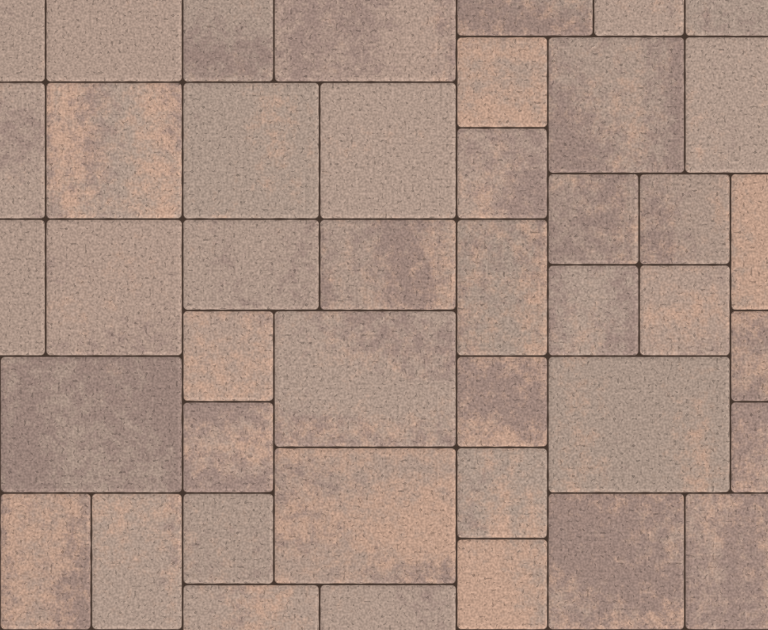
Reproduce this texture procedurally as a WebGL 1 fragment shader.

```glsl
precision highp float;
// Concrete pavers in a random ashlar bond: a pinwheel grid with shifted joints,
// whose long blocks are halved. Gradient noise paints soft tan, orange and
// umber bands on each stone, with sandy grain, pits, worn rims and thin joints.

uniform vec2 u_resolution;

const float UNITS_HIGH = 13.8;    // canvas height in paving modules
const float CELL = 3.0;           // modules per pinwheel cell
const float SPLIT_CHANCE = 0.5;   // share of 3x4 blocks that are halved
const float JOINT = 0.012;        // half width of a joint
const float CORNER = 0.1;
const float RIM = 0.11;           // width of the worn edge
const float GRAIN = 0.17;
const float PITS = 0.16;
const vec2 RIM_LIGHT = vec2(0.5, -0.6);

const vec3 TAN = vec3(0.68, 0.585, 0.53);
const vec3 GREY = vec3(0.662, 0.582, 0.53);
const vec3 ORANGE = vec3(0.755, 0.62, 0.54);
const vec3 UMBER = vec3(0.595, 0.505, 0.47);
const vec3 JOINT_COLOR = vec3(0.27, 0.215, 0.185);

float hash(vec2 p) {
  vec3 q = fract(p.xyx * 0.1031);
  q += dot(q, q.yzx + 33.33);
  return fract((q.x + q.y) * q.z);
}

float cornerSlope(vec2 corner, vec2 offset) {
  float angle = 6.2832 * hash(corner);
  return dot(vec2(cos(angle), sin(angle)), offset);
}

float gradientNoise(vec2 p) {
  vec2 i = floor(p), f = p - i;
  vec2 w = f * f * f * (f * (f * 6.0 - 15.0) + 10.0);
  vec2 e = vec2(1.0, 0.0);
  float low = mix(cornerSlope(i, f), cornerSlope(i + e, f - e), w.x);
  float high = mix(cornerSlope(i + e.yx, f - e.yx), cornerSlope(i + 1.0, f - 1.0), w.x);
  return mix(low, high, w.y);
}

float fbm(vec2 p) {
  float sum = 0.0, gain = 1.0;
  for (int k = 0; k < 4; k++) {
    sum += gain * gradientNoise(p);
    p = p * 2.03 + 17.3;
    gain *= 0.7;
  }
  return sum;
}

// Joint shift at a grid vertex, in whole modules.
float shift(vec2 vertex) {
  return step(0.5, hash(vertex + 53.0));
}

// Pinwheel block of a cell: low corner in xy, high corner in zw.
vec4 block(vec2 c) {
  vec2 e = vec2(1.0, 0.0);
  float a = shift(c), b = shift(c + e), d = shift(c + e.yx), f = shift(c + 1.0);
  vec4 moved = mod(c.x + c.y, 2.0) < 0.5 ? vec4(d, a, b, f) : vec4(a, b, f, d);
  return vec4(c, c + 1.0) * CELL + moved;
}

vec4 findStone(vec2 p) {
  vec4 found = vec4(0.0);
  for (int j = 0; j < 2; j++) {
    for (int i = 0; i < 2; i++) {
      vec4 box = block(floor(p / CELL) - vec2(float(i), float(j)));
      if (all(greaterThanEqual(p, box.xy)) && all(lessThan(p, box.zw))) found = box;
    }
  }
  // Halve four-module sides; 3x4 blocks only sometimes.
  vec2 size = found.zw - found.xy, middle = 0.5 * (found.xy + found.zw);
  float chance = abs(size.x + size.y - 7.0) < 0.5 ? hash(found.xy + 7.0) : 0.0;
  vec2 cut = step(3.5, size) * step(chance, SPLIT_CHANCE);
  vec2 side = step(middle, p);
  return vec4(mix(found.xy, middle, cut * side), mix(found.zw, middle, cut * (1.0 - side)));
}

vec3 stoneColor(vec2 p, vec2 id) {
  vec2 q = p + 40.0 * vec2(hash(id + 3.1), hash(id + 8.7));
  vec2 banded = (hash(id + 1.7) < 0.5 ? q : q.yx) * vec2(0.25, 0.75);
  float warm = mix(-0.6, 0.4, hash(id + 11.3)) + 0.8 * gradientNoise(banded)
             + 0.5 * fbm(q * 2.8);
  float dark = mix(-0.75, 0.3, hash(id + 23.9)) + 0.9 * gradientNoise(banded + 19.4)
             + 0.5 * fbm(q * 3.2 + 31.0);
  vec3 color = mix(GREY, TAN, hash(id + 5.3));
  color = mix(color, ORANGE, smoothstep(-0.3, 0.6, warm));
  color = mix(color, UMBER, 0.9 * smoothstep(-0.25, 0.5, dark));
  return color * (0.99 + 0.04 * hash(id + 47.1));
}

void main() {
  vec2 p = gl_FragCoord.xy / u_resolution.y * UNITS_HIGH + 30.0;
  float pixel = UNITS_HIGH / u_resolution.y;
  vec4 stone = findStone(p);
  vec2 v = p - 0.5 * (stone.xy + stone.zw);
  vec2 edge = abs(v) - 0.5 * (stone.zw - stone.xy) + JOINT;
  float d = length(max(edge + CORNER, 0.0)) + min(max(edge.x, edge.y) + CORNER, 0.0) - CORNER;
  d += 0.012 * gradientNoise(p * 4.0);

  // Sandy surface with scattered pits.
  vec3 color = stoneColor(p, stone.xy);
  float grain = gradientNoise(p * 19.0) + 0.5 * gradientNoise(p * 10.3 + 5.0);
  color *= 1.0 + GRAIN * grain;
  color *= 1.0 - PITS * smoothstep(0.25, 0.5, gradientNoise(p * 12.0 + 71.0));

  // Worn rim, then the joint.
  vec2 facing = edge.x > edge.y ? vec2(sign(v.x), 0.0) : vec2(0.0, sign(v.y));
  float rim = 1.0 - smoothstep(0.4 * RIM, RIM, -d);
  color *= 1.0 + 0.1 * rim * (0.1 + dot(facing, RIM_LIGHT));
  float joint = smoothstep(-0.8 * pixel - 0.01, 0.7 * pixel, d);
  gl_FragColor = vec4(mix(color, JOINT_COLOR, joint), 1.0);
}
```
